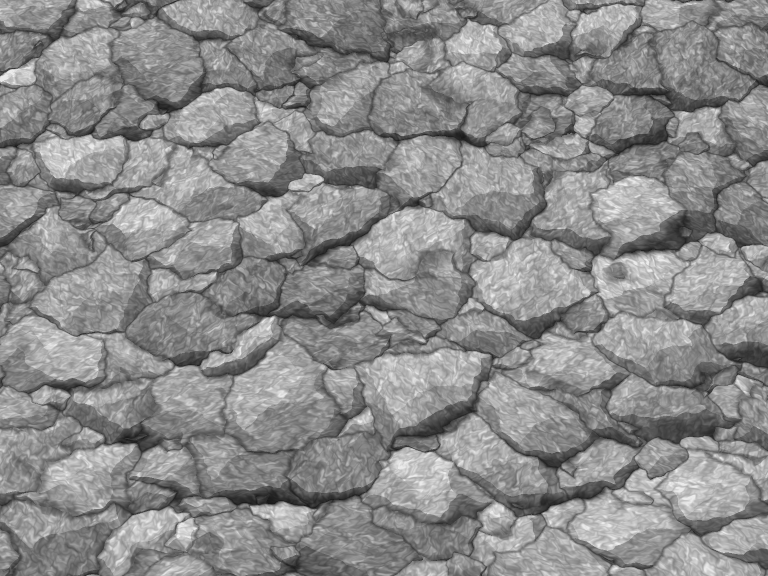
This texture is drawn by a Shadertoy shader. Its source:

```glsl
const float TAU = 6.28319;
const float ROCK_HEIGHT = 0.105;
const int SIDES = 7;
const int FACETS = 3;
const vec2 SHADOW_SHIFT = vec2(-0.05, 0.15);
const vec3 LIGHT = vec3(-0.24, 0.66, 0.71);

struct Surface {
    float height;
    float second;
    float caster;
    vec2 slope;
    vec2 seed;
};

float hash(vec2 p) {
    vec3 q = fract(vec3(p.xyx) * 0.1031);
    q += dot(q, q.yzx + 33.33);
    return fract((q.x + q.y) * q.z);
}

vec2 hash2(vec2 p) {
    return vec2(hash(p), hash(p + 57.3));
}

mat2 rotation(float angle) {
    float c = cos(angle), s = sin(angle);
    return mat2(c, s, -s, c);
}

// Distance to the nearest scattered point
float cellular(vec2 p) {
    vec2 cell = floor(p), f = fract(p);
    float nearest = 2.0;
    for (int y = -1; y <= 1; y++)
    for (int x = -1; x <= 1; x++) {
        vec2 o = vec2(x, y);
        vec2 d = o + hash2(cell + o) - f;
        nearest = min(nearest, dot(d, d));
    }
    return sqrt(nearest);
}

vec2 wobble(vec2 p) {
    return sin(p.yx * 5.3 + 1.7 * sin(p * 3.1))
         + 0.5 * sin(p.yx * 13.0 + 2.0 * sin(p * 7.7))
         + 0.3 * sin(p.yx * 29.0 + 2.0 * sin(p * 17.0));
}

// Convex rock: steep side planes capped by gently tilted facets
void addRock(vec2 q, vec2 seed, float lift, inout Surface s) {
    float size = mix(0.56, 0.88, hash(seed + 3.1));
    float axis = (hash(seed + 8.7) - 0.5) * 1.9;
    float flatness = mix(0.6, 0.95, hash(seed + 5.9));
    float height = 9.0, caster = 9.0;
    vec2 slope = vec2(0.0);
    for (int k = 0; k < SIDES + FACETS; k++) {
        vec2 rnd = hash2(seed + float(k) * 11.7 + 19.0);
        bool side = k < SIDES;
        float angle = TAU * (float(k) + 0.8 * rnd.x) / float(side ? SIDES : FACETS);
        vec2 dir = vec2(cos(angle), sin(angle));
        float radius = size * length(vec2(1.0, flatness) * (rotation(-axis) * dir));
        float steep = side ? mix(1.8, 5.0, rnd.y) : mix(0.1, 0.75, rnd.y);
        float base = side ? steep * radius * mix(0.85, 1.08, hash(rnd * 91.0)) : 0.6;
        float plane = base - steep * dot(q, dir);
        if (plane < height) {
            height = plane;
            slope = -steep * dir;
        }
        caster = min(caster, plane - steep * dot(SHADOW_SHIFT, dir));
    }
    height += lift;
    s.caster = max(s.caster, caster + lift);
    if (height > s.height) {
        s.second = s.height;
        s.height = height;
        s.slope = slope;
        s.seed = seed;
    } else {
        s.second = max(s.second, height);
    }
}

// Large rocks over a finer layer of rubble
Surface rockPile(vec2 p) {
    Surface s = Surface(-1.2, -2.0, -2.0, vec2(0.0), vec2(0.0));
    for (int layer = 0; layer < 2; layer++) {
        float zoom = layer == 0 ? 1.0 : 2.1;
        vec2 g = p * zoom, cell = floor(g);
        for (int y = -1; y <= 1; y++)
        for (int x = -1; x <= 1; x++) {
            vec2 id = cell + vec2(x, y);
            vec2 seed = id + 40.0 + 71.0 * float(layer);
            vec2 center = id + mix(vec2(0.12), vec2(0.88), hash2(seed));
            float lift = 0.75 * hash(seed + 2.3) - 0.55 * float(layer);
            if (distance(g, center) < 1.25) addRock(g - center, seed, lift, s);
        }
    }
    return s;
}

// Mineral mottling, streaked along a direction of its own per rock
float mineral(vec2 p, vec2 seed) {
    vec2 q = rotation(TAU * hash(seed + 4.4)) * p * vec2(1.0, 1.6) + seed;
    q += 0.06 * wobble(q * 1.5);
    float flakes = smoothstep(0.4, 0.05, cellular(q * 5.0));
    float mottling = 0.5 - cellular(q * 2.3);
    float speckle = 0.48 - cellular(q * 11.0);
    return 0.12 * mottling + 0.15 * (flakes - 0.3) + 0.24 * speckle;
}

float shade(vec2 uv) {
    // Rocks shrink slightly toward the far, upper edge
    vec2 ground = vec2((uv.x - 0.67) * (0.85 + 0.35 * uv.y), uv.y * (0.85 + 0.18 * uv.y));
    vec2 p = ground / (ROCK_HEIGHT * vec2(1.3, 1.0)) + 20.0;
    Surface s = rockPile(p + 0.035 * wobble(p));

    vec2 slope = s.slope + 0.13 * wobble(p * 1.7 + s.seed);
    float light = 0.5 + 0.5 * dot(normalize(vec3(-slope, 1.0)), LIGHT);
    float albedo = mix(0.58, 0.8, hash(s.seed + 6.6));
    albedo += 0.16 * step(0.95, hash(s.seed + 9.2));
    float tone = albedo * mix(0.32, 1.0, light) + mineral(p, s.seed) * mix(0.4, 1.0, light);

    float shadow = smoothstep(0.08, 0.6, s.caster - s.height);
    float seam = smoothstep(0.0, 0.16, s.height - s.second);
    float depth = smoothstep(-0.75, 0.25, s.height);
    return tone * mix(1.0, 0.55, shadow) * mix(0.66, 1.0, seam) * mix(0.4, 1.0, depth);
}

void mainImage(out vec4 fragColor, in vec2 fragCoord) {
    // Four samples per pixel smooth the edges
    float tone = 0.0;
    for (int i = 0; i < 4; i++) {
        vec2 offset = vec2(i % 2, i / 2) * 0.5 - 0.25;
        tone += 0.25 * shade((fragCoord + offset) / iResolution.y);
    }
    fragColor = vec4(vec3(clamp(tone, 0.06, 0.92)), 1.0);
}
```
